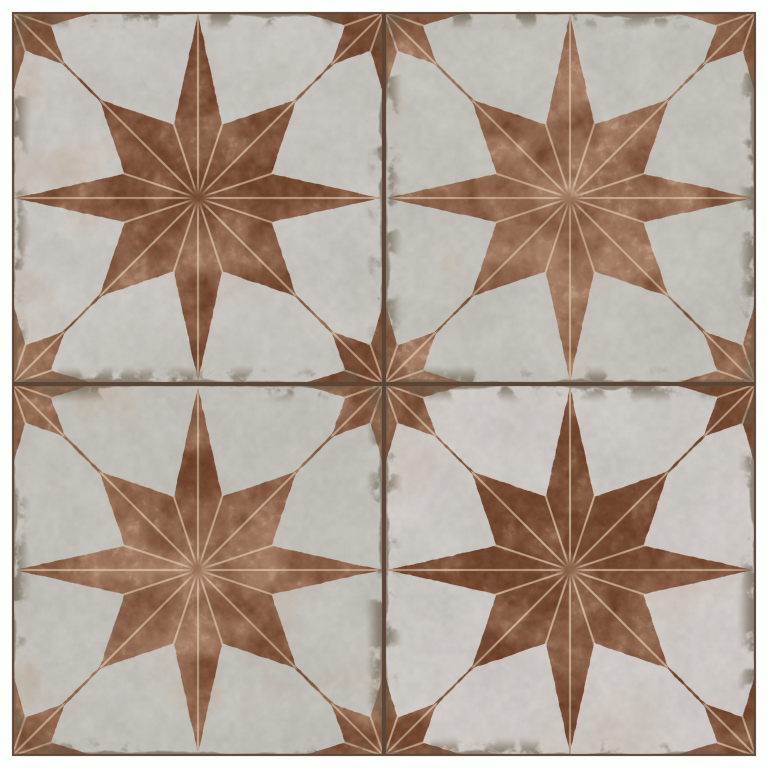
Write a Shadertoy shader that draws this pattern.

```glsl
const float MARGIN = 0.0156;        // white border, canvas units
const float TILES = 2.0;            // repeats across and down
const float GROUT = 0.0055;         // half widths, tile units
const float LINE = 0.0027;
const float CONNECTOR = 0.0032;

// Star outline in one folded eighth: axis tip, valley, diagonal tip
const float BIG_TIP = 0.492;
const vec2 BIG_VALLEY = vec2(0.065, 0.197);
const float BIG_DIAGONAL = 0.265;
const float SMALL_TIP = 0.225;
const vec2 SMALL_VALLEY = vec2(0.036, 0.104);
const float SMALL_DIAGONAL = 0.142;

// Per tile, from bottom left to top right
const vec4 FADE = vec4(0.50, 0.18, 0.32, 0.68);
const vec4 CLEAN = vec4(0.10, 0.95, 0.55, 0.25);

const vec3 WHITE = vec3(0.99, 1.0, 0.99);
const vec3 GLAZE_AGED = vec3(0.745, 0.738, 0.712);
const vec3 GLAZE_CLEAN = vec3(0.805, 0.785, 0.772);
const vec3 BEIGE = vec3(0.74, 0.66, 0.57);
const vec3 BROWN_DARK = vec3(0.45, 0.28, 0.19);
const vec3 BROWN_PALE = vec3(0.65, 0.50, 0.40);
const vec3 CREAM = vec3(0.83, 0.74, 0.64);
const vec3 GROUT_BROWN = vec3(0.36, 0.27, 0.21);
const vec3 GRIME = vec3(0.40, 0.35, 0.28);

float hash(vec2 p) {
    vec3 h = fract(p.xyx * 0.1031);
    h += dot(h, h.yzx + 33.33);
    return fract((h.x + h.y) * h.z);
}

float noise(vec2 p) {
    vec2 i = floor(p), f = fract(p);
    f = f * f * (3.0 - 2.0 * f);
    return mix(mix(hash(i), hash(i + vec2(1, 0)), f.x),
               mix(hash(i + vec2(0, 1)), hash(i + vec2(1, 1)), f.x), f.y);
}

float fbm(vec2 p) {
    float sum = 0.0, amp = 0.5;
    for (int i = 0; i < 5; i++) {
        sum += amp * noise(p);
        p = mat2(1.6, 1.2, -1.2, 1.6) * p + 7.3;
        amp *= 0.5;
    }
    return sum / 0.96875;
}

float cross2(vec2 a, vec2 b) { return a.x * b.y - a.y * b.x; }

float coverage(float d, float px) { return 1.0 - smoothstep(-px, px, d); }

vec2 foldEighth(vec2 p) {
    p = abs(p);
    return p.x > p.y ? p.yx : p;
}

// Negative inside; the valley is the union of two half planes
float starDistance(vec2 p, float tip, vec2 valley, float diagonal) {
    vec2 a = vec2(0.0, tip), d = vec2(diagonal);
    float upper = cross2(p - a, normalize(valley - a));
    float lower = cross2(p - valley, normalize(d - valley));
    return min(-upper, -lower) * -1.0 > 0.0 ? min(-upper, -lower) : min(-upper, -lower);
}

// Distance to the facet lines radiating from the centre
float facetDistance(vec2 p, vec2 valley) {
    float diagonal = (p.y - p.x) * 0.7071;
    return min(min(p.x, diagonal), abs(cross2(p, normalize(valley))));
}

void mainImage(out vec4 fragColor, in vec2 fragCoord) {
    float side = min(iResolution.x, iResolution.y);
    vec2 uv = (fragCoord - 0.5 * iResolution.xy) / side + 0.5;
    float scale = TILES / (1.0 - 2.0 * MARGIN);
    vec2 grid = (uv - MARGIN) * scale;
    float px = 0.75 * scale / side;
    vec2 cell = clamp(floor(grid), 0.0, TILES - 1.0);
    vec2 q = grid - cell - 0.5;
    vec2 seed = q + cell * 13.7 + 5.0;
    int id = int(cell.x + TILES * cell.y);
    float fade = FADE[id], clean = CLEAN[id];

    float cloud = fbm(seed * 4.0);
    float mottle = fbm(seed * 11.0 + 31.0);
    float grain = fbm(seed * 55.0 + 71.0);

    // Aged glaze
    vec3 color = mix(GLAZE_AGED, GLAZE_CLEAN, clamp(clean + (cloud - 0.5), 0.0, 1.0));
    color = mix(color, BEIGE, 0.55 * (1.0 - 0.7 * clean) * smoothstep(0.56, 0.78, cloud));
    color += 0.05 * (mottle - 0.5) + 0.05 * (grain - 0.5);

    // Stars at the centre and the corners, joined along the diagonals
    vec2 p = foldEighth(q), c = foldEighth(0.5 - abs(q));
    float rough = (grain - 0.5) * 0.004;
    float big = starDistance(p, BIG_TIP, BIG_VALLEY, BIG_DIAGONAL) + rough;
    float small = starDistance(c, SMALL_TIP, SMALL_VALLEY, SMALL_DIAGONAL) + rough;
    float join = (p.y - p.x) * 0.7071 - CONNECTOR + rough;
    float worn = clamp(fade + 1.7 * (mottle - 0.5) + 1.0 * (cloud - 0.5), 0.0, 1.0);
    vec3 brown = mix(BROWN_DARK, BROWN_PALE, worn) + 0.12 * (grain - 0.5);
    brown = mix(brown, BEIGE, 0.5 * fade * smoothstep(0.60, 0.72, grain) * smoothstep(0.45, 0.65, mottle));
    color = mix(color, brown, coverage(min(min(big, small), join), px));

    // Cream facet lines
    float bigLine = coverage(facetDistance(p, BIG_VALLEY) - LINE, px) * coverage(big, px);
    float smallLine = coverage(facetDistance(c, SMALL_VALLEY) - LINE, px) * coverage(small, px);
    bigLine *= smoothstep(0.005, 0.045, length(q));
    color = mix(color, CREAM, max(bigLine, smallLine) * (0.75 + 0.5 * (mottle - 0.5)));

    // Grime and chips along the tile edges
    float edge = 0.5 - max(abs(q.x), abs(q.y));
    float patches = smoothstep(0.52, 0.68, fbm(seed * 17.0 + 91.0));
    float grime = 0.65 * patches * (1.0 - smoothstep(0.005, 0.055, edge));
    float rim = 0.6 * coverage(edge - 0.03 * (mottle - 0.22), 0.004);
    color = mix(color, GRIME, max(grime, rim));
    color = mix(color, GROUT_BROWN, coverage(edge - GROUT, px));

    // White border
    vec2 outside = abs(grid - 0.5 * TILES) - 0.5 * TILES;
    color = mix(WHITE, color, coverage(max(outside.x, outside.y), px));
    fragColor = vec4(color, 1.0);
}
```
